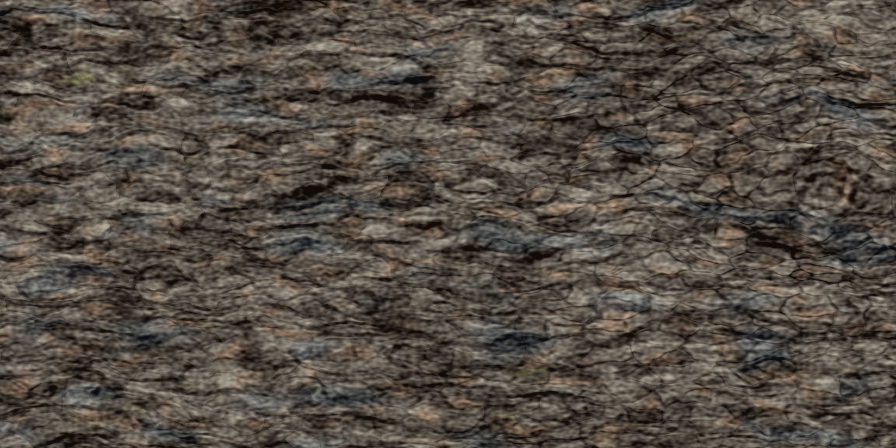
A Shadertoy shader for this texture:

```glsl
const vec3 SHADOW_BROWN = vec3(0.155, 0.128, 0.106);
const vec3 PALE_BARK    = vec3(0.590, 0.558, 0.506);
const vec3 RUST_TINT    = vec3(0.050, -0.006, -0.034);
const vec3 SLATE_TINT   = vec3(-0.030, 0.004, 0.036);
const vec3 LICHEN       = vec3(0.58, 0.57, 0.37);

const vec2 GRAIN_SCALE = vec2(9.0, 29.0);
const vec2 PLATE_SCALE = vec2(13.0, 31.0);
const vec2 CRACK_SCALE = vec2(3.6, 16.0);
const vec2 SPLIT_SCALE = vec2(9.0, 27.0);
const vec2 FINE_SCALE  = vec2(72.0, 118.0);
const vec2 LIGHT_STEP  = vec2(-0.002, 0.006);

const float BASE_TONE      = 0.56;
const float GRAIN_CONTRAST = 0.46;
const float SLOPE_CONTRAST = 0.34;
const float FINE_CONTRAST  = 0.46;
const float PLATE_CONTRAST = 0.28;
const float BROAD_CONTRAST = 0.30;
const float CRACK_DEPTH    = 0.52;

const vec2  KNOT_CENTRE = vec2(1.85, 0.57);
const float KNOT_RADIUS = 0.065;

float hash(vec2 cell) {
    vec3 q = fract(cell.xyx * vec3(0.1031, 0.1030, 0.0973));
    q += dot(q, q.yzx + 33.33);
    return fract((q.x + q.y) * q.z);
}

float cornerSlope(vec2 cell, vec2 offset) {
    float angle = 6.2832 * hash(cell);
    return dot(vec2(cos(angle), sin(angle)), offset);
}

float gradientNoise(vec2 p) {
    vec2 i = floor(p), f = p - i;
    vec2 u = f * f * f * (f * (f * 6.0 - 15.0) + 10.0);
    vec2 e = vec2(1.0, 0.0);
    float low  = mix(cornerSlope(i, f), cornerSlope(i + e.xy, f - e.xy), u.x);
    float high = mix(cornerSlope(i + e.yx, f - e.yx), cornerSlope(i + e.xx, f - e.xx), u.x);
    return mix(low, high, u.y);
}

// Layered noise, the height of the bark surface
float barkHeight(vec2 p) {
    float sum = 0.0, amplitude = 1.0;
    p *= GRAIN_SCALE;
    for (int i = 0; i < 4; i++) {
        sum += amplitude * gradientNoise(p);
        p = p * 1.9 + vec2(17.3, 41.7);
        amplitude *= 0.62;
    }
    return sum;
}

// Flaky plates: x is the gap to the neighbouring plate, y a random value
vec2 plates(vec2 p) {
    vec2 cell = floor(p);
    float nearest = 9.0, second = 9.0, id = 0.0;
    for (int y = -1; y <= 1; y++) {
        for (int x = -1; x <= 1; x++) {
            vec2 c = cell + vec2(x, y);
            float d = length(c + vec2(hash(c + 7.0), hash(c + 53.0)) - p);
            if (d < nearest) {
                second = nearest;
                nearest = d;
                id = hash(c + 91.0);
            } else {
                second = min(second, d);
            }
        }
    }
    return vec2(second - nearest, id);
}

// Dark line along the zero crossings of a noise
float crackLine(vec2 p, float width) {
    return 1.0 - smoothstep(0.2 * width, width, abs(gradientNoise(p)));
}

void mainImage(out vec4 fragColor, in vec2 fragCoord) {
    vec2 p = fragCoord / iResolution.y;

    // Grain streams around the knot and wavers along its length
    vec2 d = p - KNOT_CENTRE;
    float r2 = dot(d, d);
    vec2 flow = vec2(p.x, KNOT_CENTRE.y + d.y * r2 / (r2 + KNOT_RADIUS * KNOT_RADIUS));
    flow.y += 0.030 * gradientNoise(p * vec2(2.3, 3.0) + 5.0);
    flow += vec2(0.030, 0.016) * vec2(gradientNoise(p * vec2(9.0, 15.0) + 31.0),
                                      gradientNoise(p * vec2(8.0, 13.0) + 77.0));
    vec2 rough = flow + vec2(0.010, 0.006) * vec2(gradientNoise(p * vec2(34.0, 48.0)),
                                                  gradientNoise(p * vec2(30.0, 44.0) + 19.0));

    // Surface tone with light from above
    float height = barkHeight(rough);
    float slope = height - barkHeight(rough + LIGHT_STEP);
    float fine = gradientNoise(p * FINE_SCALE);
    float broad = gradientNoise(flow * vec2(2.5, 6.0) + 13.0);
    vec2 plate = plates(rough * PLATE_SCALE);
    float tone = BASE_TONE + GRAIN_CONTRAST * height + SLOPE_CONTRAST * slope
               + FINE_CONTRAST * fine + BROAD_CONTRAST * broad
               + PLATE_CONTRAST * (plate.y - 0.5);

    // Long cracks, short splits and plate gaps, stronger near the knot
    float fissured = exp(-3.5 * dot(d + vec2(0.15, 0.0), d + vec2(0.15, 0.0)));
    float broken = smoothstep(-0.25, 0.30, gradientNoise(flow * vec2(5.0, 10.0) + 61.0));
    float crack = crackLine(rough * CRACK_SCALE + 23.0, 0.13) * broken;
    float split = crackLine(rough * SPLIT_SCALE + 47.0, 0.16) * (1.0 - broken);
    float gap = (1.0 - smoothstep(0.02, 0.20, plate.x)) * mix(0.35, 0.85, fissured);
    tone -= CRACK_DEPTH * max(crack, max(0.8 * split, gap));

    // Knot rings
    float knotDistance = length(d * vec2(0.8, 1.25)) + 0.012 * gradientNoise(p * 22.0);
    float knot = 1.0 - smoothstep(0.8, 1.3, knotDistance / KNOT_RADIUS);
    tone += knot * (0.24 * sin(knotDistance * 230.0) - 0.06);

    // Pale weathered flecks
    float fleck = smoothstep(0.30, 0.52, gradientNoise(rough * vec2(19.0, 50.0) + 83.0));
    tone += 0.28 * fleck;

    // Colour with rust, slate and lichen patches
    vec3 colour = mix(SHADOW_BROWN, PALE_BARK, clamp(tone, -0.2, 1.25));
    float rust = gradientNoise(rough * vec2(12.0, 27.0) + 101.0);
    float slate = gradientNoise(flow * vec2(5.0, 14.0) + 137.0);
    colour += RUST_TINT * smoothstep(0.05, 0.45, rust) * clamp(tone + 0.2, 0.0, 1.0);
    colour += SLATE_TINT * smoothstep(0.08, 0.45, slate);
    float lichen = smoothstep(0.38, 0.55, gradientNoise(rough * vec2(8.0, 30.0) + 171.0))
                 * smoothstep(0.10, 0.35, gradientNoise(p * vec2(3.0, 5.0) + 211.0));
    colour = mix(colour, LICHEN * (0.5 + 0.6 * clamp(tone, 0.0, 1.0)), 0.6 * lichen);

    fragColor = vec4(clamp(colour, 0.0, 1.0), 1.0);
}
```
